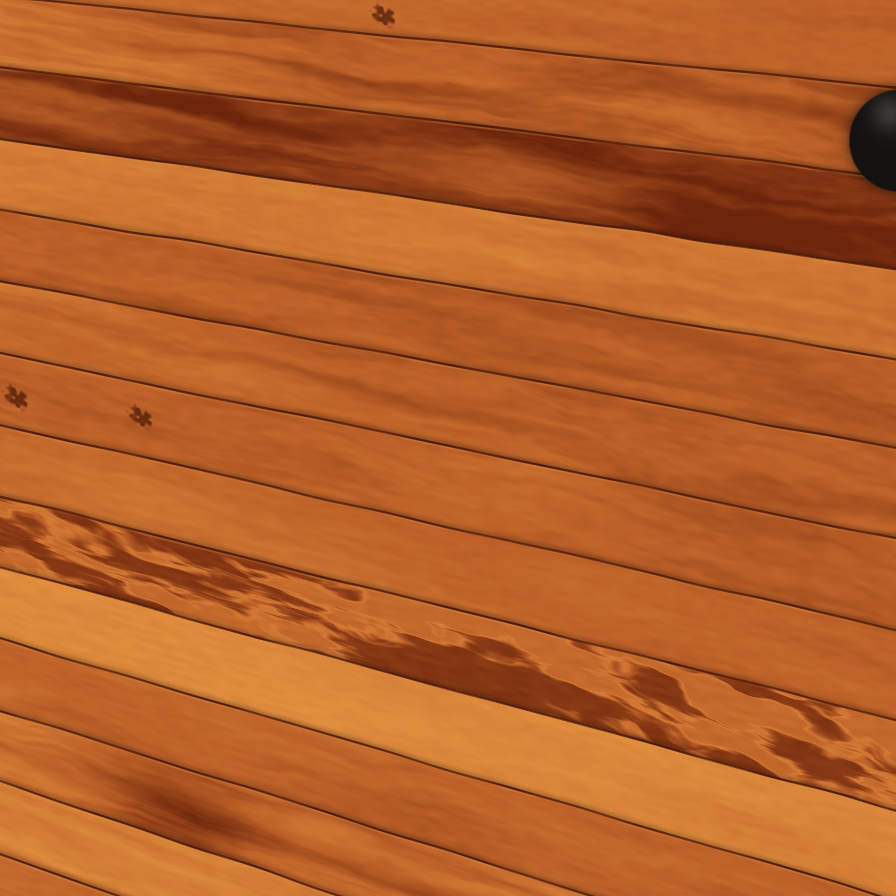
Reproduce this texture procedurally as a Shadertoy shader.

```glsl
// Varnished wooden boards fanning out gently from left to right, split by thin dark seams.
// A perspective formula gives each pixel a board number and a height within that board;
// stretched noise adds grain, and each board has its own tone and strength of figure.

const vec3 DEEP  = vec3(0.50, 0.20, 0.07);
const vec3 AMBER = vec3(0.745, 0.385, 0.16);
const vec3 HONEY = vec3(0.89, 0.57, 0.25);
const vec3 SEAM  = vec3(0.30, 0.10, 0.03);
const vec3 METAL = vec3(0.075, 0.07, 0.065);

const float TOP_OFFSET   = 0.0052;  // first seam above the top left corner
const float SLOPE        = 0.103;   // fall of the first seam across the canvas
const float BOARD_HEIGHT = 0.0798;  // at the left edge
const float SPREAD       = 0.021;   // extra board height at the right edge
const float SEAM_HALF    = 0.0010;
const int   FIGURED      = 7;       // board with bold dark figure
const int   STAINED      = 10;      // board with a dark patch
const float STAIN_X      = 0.20;
const vec3  KNOB         = vec3(1.005, 0.157, 0.057); // centre, radius

// Boards from top to bottom, starting with number -1
const int BOARDS = 14;
const float TONE[BOARDS] = float[](0.56, 0.44, 0.10, 0.72, 0.46, 0.52, 0.50,
                                   0.55, 0.42, 0.90, 0.49, 0.58, 0.74, 0.54);
const float FIGURE[BOARDS] = float[](0.25, 0.75, 0.80, 0.28, 0.38, 0.45, 0.35,
                                     0.25, 0.60, 0.22, 0.35, 0.70, 0.35, 0.25);
// Knots as position along the board and board coordinate
const vec2 KNOTS[3] = vec2[](vec2(0.02, 5.57), vec2(0.159, 5.47), vec2(0.43, -0.25));

float hash(vec2 p) {
    return fract(sin(dot(p, vec2(127.1, 311.7))) * 43758.5453);
}

float noise(vec2 p) {
    vec2 i = floor(p), f = fract(p);
    f = f * f * (3.0 - 2.0 * f);
    return mix(mix(hash(i), hash(i + vec2(1, 0)), f.x),
               mix(hash(i + vec2(0, 1)), hash(i + vec2(1, 1)), f.x), f.y);
}

float fbm(vec2 p) {
    float sum = 0.0, amp = 0.53;
    for (int i = 0; i < 4; i++) {
        sum += amp * noise(p);
        p = p * 2.03 + 17.3;
        amp *= 0.5;
    }
    return sum;
}

vec3 woodColor(float tone) {
    vec3 c = mix(DEEP, AMBER, clamp(tone * 2.0, -0.3, 1.0));
    return mix(c, HONEY, clamp(tone * 2.0 - 1.0, 0.0, 1.1));
}

void mainImage(out vec4 fragColor, in vec2 fragCoord) {
    vec2 uv = fragCoord / iResolution.xy;
    uv.y = 1.0 - uv.y;
    float px = 1.0 / iResolution.y;

    // Board coordinates
    float spacing = BOARD_HEIGHT + SPREAD * uv.x;
    float k = (uv.y + TOP_OFFSET - SLOPE * uv.x) / spacing;
    k += 0.025 * (noise(vec2(uv.x * 14.0, floor(k + 0.5) * 7.0)) - 0.5);
    int board = int(floor(k));
    float v = fract(k);
    int slot = clamp(board + 1, 0, BOARDS - 1);
    vec2 seed = vec2(13.7, 29.3) * float(board + 3);

    // Grain: broad clouds, long streaks and fine fibres
    float warp = fbm(vec2(uv.x * 7.0, v * 2.0) + seed);
    float cloud = noise(vec2(uv.x * 5.0, v * 1.2) + seed + 5.0) - 0.5;
    float streak = fbm(vec2(uv.x * 4.0, v * 5.0 - uv.x * 2.0 + warp * 2.5) + seed) - 0.5;
    float fibre = noise(vec2(uv.x * 65.0, v * 17.0) + seed) - 0.5;
    float tone = TONE[slot] + 0.14 * (0.45 - uv.x)
               + FIGURE[slot] * (streak + 0.35 * cloud) + 0.09 * fibre;

    // Bold wavy figure on one board, a dark patch on another
    if (board == FIGURED) {
        vec2 g = vec2(uv.x * 11.0, v * 4.5 - uv.x * 5.0 + warp * 2.2);
        float band = fbm(g + seed) + 0.10 * (0.5 - v);
        float edge = smoothstep(0.05, 0.0, abs(band - 0.54));
        tone = mix(0.04, 0.58, smoothstep(0.42, 0.54, band)) + 0.16 * edge + 0.12 * fibre;
    }
    if (board == STAINED) {
        float d = (uv.x - STAIN_X + 0.06 * (warp - 0.5)) / 0.085;
        tone -= 0.5 * exp(-d * d) * smoothstep(-0.2, 0.5, v);
    }
    vec3 color = woodColor(tone);

    // Seams: soft shade above, pale worn lip below, dark line between
    float rim = (v < 0.5 ? v : v - 1.0) * spacing;
    float wear = noise(vec2(uv.x * 28.0, floor(k + 0.5) * 5.0));
    color *= 1.0 - 0.20 * smoothstep(-0.009, 0.0, rim) * step(rim, 0.0);
    float lip = smoothstep(0.0045, 0.002, rim) * step(0.0, rim);
    color = mix(color, HONEY, lip * 0.45 * wear);
    float line = 1.0 - smoothstep(SEAM_HALF - 0.5 * px, SEAM_HALF + px, abs(rim));
    color = mix(color, SEAM, line * (0.70 + 0.30 * wear));

    // Knots with ragged edges
    for (int i = 0; i < 3; i++) {
        vec2 q = vec2(uv.x - KNOTS[i].x, (k - KNOTS[i].y) * spacing);
        float r = length(q * vec2(0.9, 1.1)) + 0.014 * (noise(q * 230.0 + 40.0) - 0.5);
        color = mix(color, SEAM, 0.75 * (1.0 - smoothstep(0.004, 0.013, r)));
    }

    // Dark round knob with a faint sheen and a contact shadow
    vec2 q = uv - KNOB.xy;
    float d = length(q) - KNOB.z;
    color *= 1.0 - 0.35 * exp(-max(d, 0.0) * 160.0);
    float sheen = exp(-dot(q + vec2(0.012, 0.03), q + vec2(0.012, 0.03)) * 2500.0);
    color = mix(color, METAL + 0.15 * sheen, 1.0 - smoothstep(-px, px, d));

    fragColor = vec4(clamp(color, 0.0, 1.0), 1.0);
}
```
